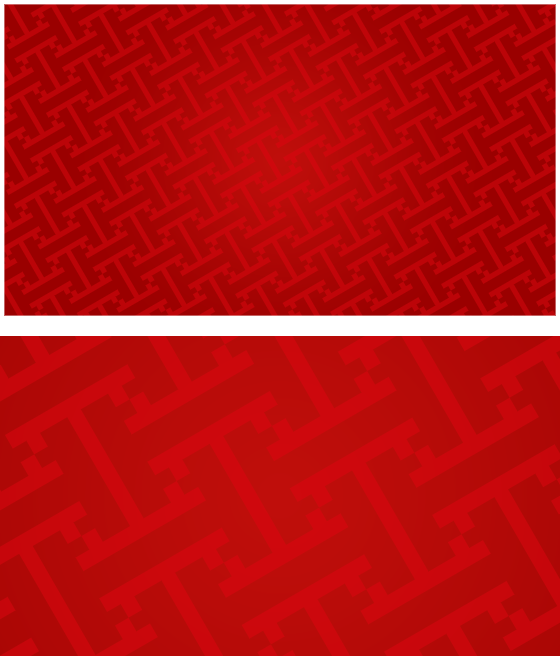
Top: the whole. Bottom: its middle third, enlarged.
A Shadertoy shader for this pattern:

```glsl
const float UNIT = 0.01637;              // line width, in canvas heights
const float MARGIN = 0.0137;             // white frame width
const float TILT = radians(30.0);
const vec2 ANCHOR = vec2(-0.0703, 0.0655);
const vec2 PERIOD = vec2(14.0, 12.0);    // in line widths

float boxDistance(vec2 p, vec2 halfSize) {
    vec2 q = abs(p) - halfSize;
    return length(max(q, 0.0)) + min(max(q.x, q.y), 0.0);
}

float coverage(float distance, float pixel) {
    return clamp(0.5 - distance / pixel, 0.0, 1.0);
}

// Two bars joined by a stem, with stepped blocks at the upper bar's ends
float fretDistance(vec2 p) {
    p.x = abs(p.x);
    float bars = boxDistance(vec2(p.x, abs(p.y) - 4.5), vec2(4.5, 0.5));
    float stem = boxDistance(p, vec2(0.5, 4.5));
    float innerStep = boxDistance(p - vec2(3.0, -3.75), vec2(0.5, 0.75));
    float outerStep = boxDistance(p - vec2(4.0, -2.25), vec2(0.5, 0.75));
    return min(min(bars, stem), min(innerStep, outerStep));
}

vec2 repeatCentered(vec2 p, vec2 period) {
    return mod(p + 0.5 * period, period) - 0.5 * period;
}

// Interlocking frets on a centered rectangular lattice
float latticeDistance(vec2 p) {
    float nearest = 1e3;
    for (int i = 0; i < 2; i++) {
        vec2 offset = 0.5 * PERIOD * float(i) + vec2(0.0, 4.5);
        nearest = min(nearest, fretDistance(repeatCentered(p - offset, PERIOD)));
    }
    return nearest;
}

// Rotated coordinates with the second axis pointing down
vec2 toFretSpace(vec2 p, float angle) {
    float c = cos(angle), s = sin(angle);
    return vec2(dot(p, vec2(c, s)), dot(p, vec2(s, -c))) / UNIT;
}

void mainImage(out vec4 fragColor, in vec2 fragCoord) {
    float pixel = 1.0 / iResolution.y;
    vec2 p = (fragCoord - 0.5 * iResolution.xy) * pixel;

    // Radial glow behind and through the lines
    float fade = smoothstep(0.0, 1.0, 0.15 + 0.85 * min(length(p) / 0.70, 1.0));
    vec3 ground = mix(vec3(0.76, 0.06, 0.045), vec3(0.605, 0.0, 0.0), fade);
    vec3 line = mix(vec3(0.82, 0.035, 0.055), vec3(0.735, 0.015, 0.03), fade);

    float fret = latticeDistance(toFretSpace(p - ANCHOR, TILT));
    vec3 color = mix(ground, line, coverage(fret, pixel / UNIT));

    // White frame
    vec2 panel = 0.5 * iResolution.xy * pixel - MARGIN;
    color = mix(vec3(1.0), color, coverage(boxDistance(p, panel), pixel));

    fragColor = vec4(color, 1.0);
}
```
